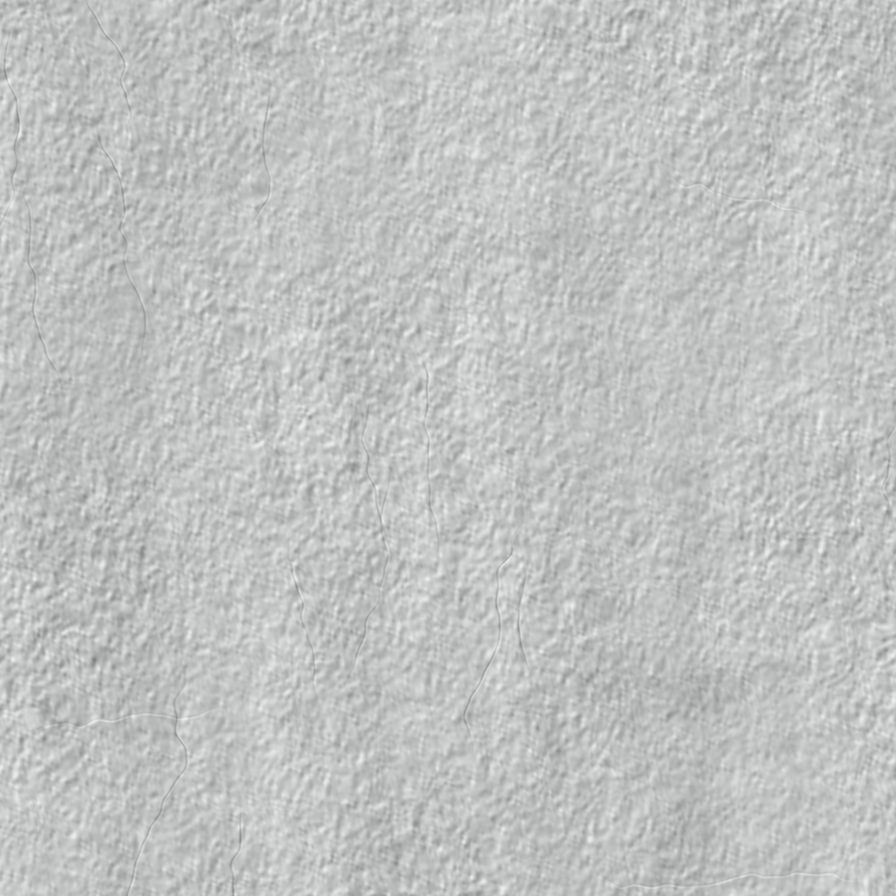
Write a WebGL 1 fragment shader that draws this texture.

```glsl
precision highp float;
// Pale grey rough concrete with embossed grain, vertical streaks and hairline cracks.
uniform vec2 u_resolution;

float hash(vec2 p) {
  vec3 q = fract(vec3(p.xyx) * 0.1031);
  q += dot(q, q.yzx + 33.33);
  return fract((q.x + q.y) * q.z);
}

float noise(vec2 p) {
  vec2 i = floor(p), f = fract(p);
  f = f * f * (3.0 - 2.0 * f);
  return mix(mix(hash(i), hash(i + vec2(1.0, 0.0)), f.x),
             mix(hash(i + vec2(0.0, 1.0)), hash(i + 1.0), f.x), f.y);
}

// Zero-centred noise in canvas units, with its own frequency per axis
float wave(vec2 p, vec2 freq, float seed) {
  return noise(p * freq + seed) - 0.5;
}

// Surface height: slanted coarse lumps, upright grain and fine grit
float height(vec2 p) {
  vec2 slanted = mat2(0.88, -0.48, 0.48, 0.88) * p;
  vec2 upright = mat2(0.98, 0.2, -0.2, 0.98) * p;
  return 0.42 * noise(slanted * vec2(105.0, 75.0) + 40.0)
       + 0.40 * noise(upright * vec2(170.0, 105.0) + 90.0)
       + 0.30 * noise(slanted * vec2(250.0, 190.0) + 150.0);
}

// Profile of one wandering crack along y: dark groove with a light lip
float crack(vec2 p, float seed, float pixel) {
  vec2 center = vec2(hash(vec2(seed, 1.7)), hash(vec2(seed, 5.3)));
  float reach = mix(0.06, 0.2, hash(vec2(seed, 9.1)));
  float slope = 0.5 * (hash(vec2(seed, 13.9)) - 0.5);
  float along = p.y - center.y;
  float path = center.x + slope * along
             + 0.03 * wave(p.yy, vec2(14.0, 0.0), seed * 7.0)
             + 0.009 * wave(p.yy, vec2(55.0, 0.0), seed * 11.0);
  float width = max(0.0012, 0.7 * pixel);
  float side = (p.x - path) / width;
  float fade = 1.0 - smoothstep(0.5, 1.0, abs(along) / reach);
  fade *= 0.35 + 0.65 * noise(vec2(p.y * 40.0, seed));
  return fade * (exp(-side * side) - 0.5 * exp(-(side - 2.0) * (side - 2.0)));
}

void main() {
  float pixel = 1.0 / min(u_resolution.x, u_resolution.y);
  vec2 p = gl_FragCoord.xy * pixel;

  // Relief lit from one side, rougher in some patches
  vec2 warped = p + 0.007 * vec2(wave(p, vec2(32.0, 24.0), 3.0),
                                 wave(p, vec2(28.0, 36.0), 61.0));
  vec2 light = vec2(-0.0014, 0.0019);
  float relief = height(warped - light) - height(warped + light);
  float patches = noise(p * vec2(8.0, 5.0) + 17.0);
  float tone = 0.76 + relief * mix(0.22, 0.42, patches);

  // Upright stains, from broad bands to thin streaks
  vec2 swayed = p + vec2(0.025 * wave(p, vec2(4.0, 7.0), 29.0), 0.0);
  tone += 0.050 * wave(swayed, vec2(9.0, 1.6), 5.0)
        + 0.035 * wave(swayed, vec2(36.0, 4.0), 23.0)
        + 0.030 * wave(swayed, vec2(110.0, 11.0), 71.0)
        + 0.045 * wave(warped, vec2(38.0, 30.0), 83.0);
  float band = (swayed.x - 0.41) / 0.035;
  tone -= 0.028 * exp(-band * band) * (1.0 - smoothstep(0.65, 0.95, p.y));

  // Dark pits gathered in the rough patches
  float pit = noise(warped * vec2(75.0, 52.0) + 210.0);
  tone -= 0.08 * smoothstep(0.68, 0.95, pit) * smoothstep(0.35, 0.8, patches);

  // Trowel ripples in the lower right
  vec2 q = (p - vec2(0.76, 0.21)) / vec2(0.2, 0.13);
  tone += 0.09 * wave(warped, vec2(9.0, 55.0), 131.0) * exp(-dot(q, q));

  // Dark upright cracks and a few pale ones lying across
  for (int i = 0; i < 14; i++) {
    tone -= 0.13 * crack(p, float(i) + 2.0, pixel);
  }
  for (int i = 0; i < 3; i++) {
    tone += 0.09 * crack(p.yx, float(i) + 31.0, pixel);
  }

  vec3 coolGrey = vec3(0.993, 1.0, 0.998);
  gl_FragColor = vec4(clamp(tone, 0.5, 0.92) * coolGrey, 1.0);
}
```
